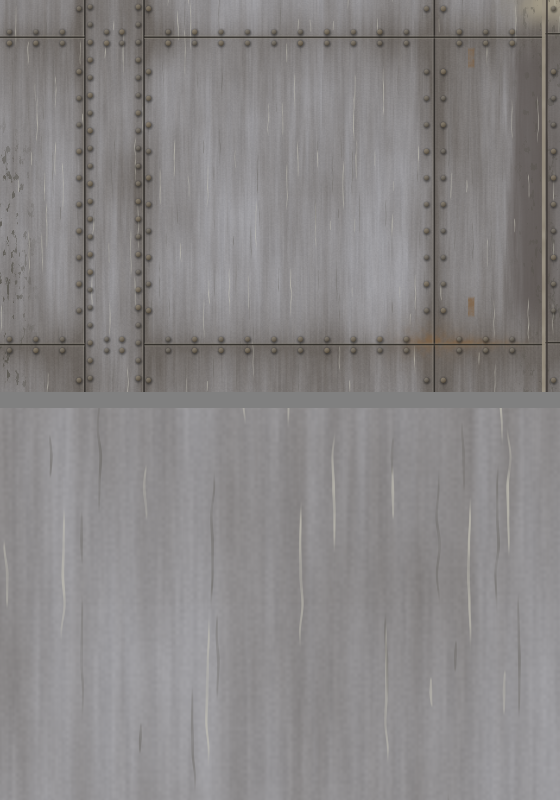
Top: the whole. Bottom: its middle third, enlarged.
Write a Shadertoy shader that draws this texture.

```glsl
float hash(vec2 p) {
    return fract(sin(dot(p, vec2(127.1, 311.7))) * 43758.5453);
}

float noise(vec2 p) {
    vec2 i = floor(p), f = fract(p);
    f = f * f * (3.0 - 2.0 * f);
    return mix(mix(hash(i), hash(i + vec2(1, 0)), f.x),
               mix(hash(i + vec2(0, 1)), hash(i + vec2(1, 1)), f.x), f.y);
}

float fbm(vec2 p) {
    float sum = 0.0, amp = 0.5;
    for (int i = 0; i < 5; i++) {
        sum += amp * noise(p);
        p = p * 2.03 + 17.3;
        amp *= 0.5;
    }
    return sum;
}

// Soft band of half width w around zero
float line(float d, float w) {
    float aa = 0.7 / iResolution.y;
    return 1.0 - smoothstep(w - aa, w + aa, abs(d));
}

// Domed head with a grimy ring, a cast shadow and a run below
void rivet(inout vec3 col, vec2 d, float seed) {
    float r = 0.0068 + 0.0012 * seed;
    float run = exp(-abs(d.x) * 300.0) * smoothstep(0.0, -0.008, d.y) * smoothstep(-0.033, -0.008, d.y);
    col *= 1.0 - 0.13 * run * seed;
    col *= 1.0 - 0.38 * exp(-pow(length(d - vec2(0.001, -0.002)) / (r * 1.25), 4.0));
    float light = dot(d / r, normalize(vec2(-0.5, 0.85)));
    vec3 head = mix(vec3(0.43, 0.41, 0.38), vec3(0.50, 0.45, 0.37), seed * 0.7);
    head += 0.13 * light - 0.06 * dot(d, d) / (r * r);
    col = mix(col, head, 0.9 * line(length(d), r * 0.85));
}

void mainImage(out vec4 fragColor, in vec2 fragCoord) {
    vec2 p = fragCoord / iResolution.y;
    bool strip = p.x > 0.2164 && p.x < 0.3675;
    bool rightEdge = p.x > 1.39;
    float topSeam = rightEdge ? 0.914 : 0.905;
    float lowSeam = rightEdge ? 0.126 : 0.121;
    float dx = min(min(abs(p.x - 0.2164), abs(p.x - 0.3675)), min(abs(p.x - 1.108), abs(p.x - 1.39)));
    float dy = min(abs(p.y - topSeam), abs(p.y - lowSeam));
    bool middle = p.y < topSeam && p.y > lowSeam;

    // Painted plates, dirtier towards their borders
    float streak = fbm(p * vec2(55.0, 3.0));
    float cloud = fbm(p * vec2(5.0, 4.0) + 9.0);
    float grime = 0.75 * exp(-dx / 0.028);
    if (!strip) {
        float reach = middle && p.y > 0.5 ? 0.12 : 0.06;
        grime += 0.65 * exp(-dy / reach);
    } else grime += 0.25;
    if (p.y < lowSeam && !strip) grime += 0.35;
    if (p.x > 1.108) grime += 0.22;
    if (p.x < 0.2164) grime += 0.15;
    grime += 0.9 * (cloud - 0.5) + 0.75 * (streak - 0.5) + 0.1;
    vec3 col = mix(vec3(0.59, 0.585, 0.595), vec3(0.43, 0.41, 0.395), clamp(grime, -0.15, 1.1));
    col += 0.035 * (noise(p * vec2(260.0, 14.0)) - 0.5) + 0.025 * (noise(p * 330.0) - 0.5);

    // Dark stain beside the rib, and pale dust in the upper corner
    float stain = smoothstep(1.27, 1.33, p.x + 0.06 * (streak - 0.5)) * (rightEdge ? 0.5 : 1.0);
    stain *= smoothstep(0.12, 0.25, p.y) * smoothstep(0.93, 0.82, p.y);
    col = mix(col, vec3(0.36, 0.335, 0.325), 0.75 * stain);
    float dust = smoothstep(1.10, 1.25, p.x) * smoothstep(0.905, 0.99, p.y);
    col = mix(col, vec3(0.62, 0.59, 0.52), dust * smoothstep(0.35, 0.7, cloud));

    // Flaked specks at the far left and right
    float flakes = smoothstep(0.60, 0.70, fbm(p * vec2(95.0, 42.0)));
    float flakeZone = smoothstep(0.12, 0.0, p.x) * smoothstep(0.75, 0.5, p.y) + 0.5 * smoothstep(1.28, 1.37, p.x);
    col = mix(col, vec3(0.32, 0.31, 0.28), flakes * flakeZone * 0.75);

    // Thin dark and pale vertical scratches
    for (int k = 0; k < 4; k++) {
        float layer = float(k);
        vec2 g = p / vec2(0.052, 0.17) + layer * vec2(0.37, 0.41);
        vec2 id = floor(g) + layer * 31.0;
        vec2 f = fract(g);
        float len = 0.08 + 0.32 * hash(id + 3.0);
        float along = abs(f.y - 0.5) / len;
        float x = f.x - 0.2 - 0.6 * hash(id + 7.0) - 0.06 * (noise(vec2(p.y * 40.0, id.x)) - 0.5);
        float mark = line(x * 0.052, 0.0012 * (1.0 - 0.5 * along)) * smoothstep(1.0, 0.7, along);
        mark *= step(0.68, hash(id)) * (0.3 + 0.7 * noise(p * vec2(90.0, 60.0)));
        col = mix(col, k < 2 ? vec3(0.77, 0.76, 0.71) : vec3(0.39, 0.38, 0.36), mark * (k < 2 ? 0.75 : 0.5));
    }

    // Rust around the lower right joint and in two small patches
    float rust = exp(-abs(p.y - 0.124) * 110.0) * smoothstep(1.02, 1.10, p.x) * smoothstep(1.39, 1.2, p.x);
    rust += 0.7 * exp(-length((p - vec2(1.09, 0.13)) * vec2(22.0, 40.0)));
    for (int k = 0; k < 2; k++) {
        vec2 d = abs(p - vec2(1.202, k == 0 ? 0.852 : 0.217)) / vec2(0.009, 0.026);
        rust += 0.75 * smoothstep(1.1, 0.7, max(d.x, d.y));
    }
    col = mix(col, vec3(0.49, 0.38, 0.27), clamp(rust * fbm(p * 75.0) * 1.5, 0.0, 0.8));

    // Seams with a worn lip, and the raised pale rib
    float wear = 0.5 + 0.5 * noise(p * 45.0);
    for (int k = 0; k < 3; k++) {
        float d = p.x - (k == 0 ? 0.2164 : k == 1 ? 0.3675 : 1.108);
        col = mix(col, vec3(0.61, 0.59, 0.55), 0.45 * wear * line(d + 0.0035, 0.0014));
        col = mix(col, vec3(0.17, 0.16, 0.15), 0.9 * line(d, 0.0019));
    }
    if (!strip) {
        col = mix(col, vec3(0.60, 0.58, 0.53), 0.4 * wear * line(dy - 0.0033, 0.0012));
        col = mix(col, vec3(0.18, 0.17, 0.15), 0.9 * line(dy, 0.0017));
    }
    col = mix(col, vec3(0.23, 0.21, 0.20), 0.8 * line(p.x - 1.395, 0.0025));
    col = mix(col, mix(vec3(0.50, 0.46, 0.40), vec3(0.63, 0.60, 0.54), wear), 0.9 * line(p.x - 1.387, 0.0045));

    // Rivet columns, closer together on the narrow strip
    float columns[7] = float[7](0.2015, 0.230, 0.3525, 0.379, 1.088, 1.131, 1.412);
    for (int k = 0; k < 7; k++) {
        bool narrow = k == 1 || k == 2;
        float gap = narrow ? 0.0451 : 0.0677;
        float start = narrow ? 0.847 : middle ? 0.817 : 0.030;
        float n = round((p.y - start) / gap);
        float y = start + n * gap;
        float clearance = min(abs(y - topSeam), abs(y - lowSeam));
        if (narrow || clearance > 0.03) rivet(col, p - vec2(columns[k], y), hash(vec2(n, columns[k])));
    }

    // Rivet rows on both sides of the horizontal seams
    for (int k = 0; k < 4; k++) {
        float y = (k < 2 ? topSeam : lowSeam) + (k % 2 == 0 ? 0.0135 : -0.0150);
        float gap = strip ? 0.039 : 0.0675;
        float start = strip ? 0.272 : 0.429;
        float n = round((p.x - start) / gap);
        float x = start + n * gap;
        bool fits = strip ? abs(x - 0.292) < 0.03 : (x < 0.21 || x > 0.39) && abs(x - 1.108) > 0.015 && x < 1.37;
        if (fits) rivet(col, p - vec2(x, y), hash(vec2(n, y)));
    }

    fragColor = vec4(clamp(col, 0.0, 1.0), 1.0);
}
```
